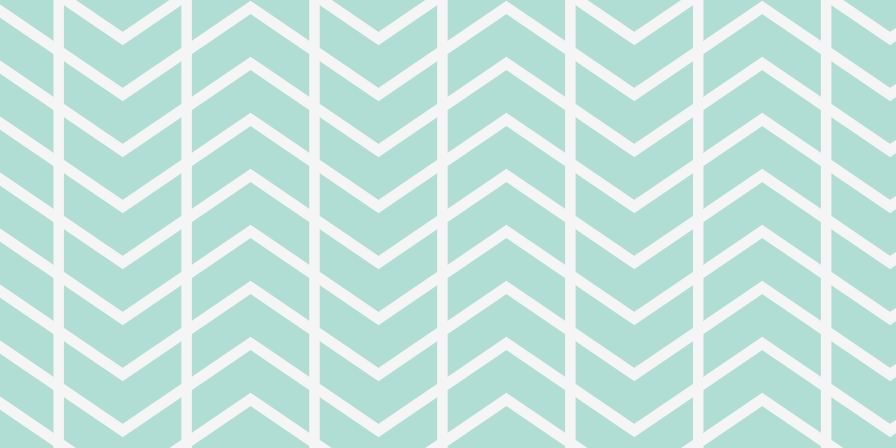
Reproduce this pattern procedurally as a Shadertoy shader.

```glsl
// Pale chevron lattice on mint: stacked zigzag stripes crossed by upright bars.
// A triangle wave bends the stripes, fract repeats them, and bars fall midway
// between the zigzag's peaks and valleys. Lengths are in canvas heights.

const vec3 MINT = vec3(0.690, 0.870, 0.830);
const vec3 PALE = vec3(0.962, 0.962, 0.962);

const float BAR_SPACING = 0.2855;       // half of one zigzag period
const float VALLEY_X    = 0.2738;       // x of the first valley
const float VALLEY_Y    = 0.0390;       // height of the lowest valley
const float ROW_HEIGHT  = 1.0 / 8.0;    // eight stripes down the canvas
const float SLOPE       = 0.681;        // rise over run of a zigzag arm
const float STRIPE_WIDTH = 0.0246;      // measured across the stripe
const float BAR_WIDTH    = 0.0234;

// Signed offset to the nearest multiple of period.
float repeatCentered(float x, float period) {
    return (fract(x / period + 0.5) - 0.5) * period;
}

// Distance to the edge of the nearest zigzag stripe, negative inside.
float zigzagDistance(vec2 p) {
    float run = abs(repeatCentered(p.x - VALLEY_X, 2.0 * BAR_SPACING));
    float rise = repeatCentered(p.y - VALLEY_Y - SLOPE * run, ROW_HEIGHT);
    return abs(rise) * inversesqrt(1.0 + SLOPE * SLOPE) - 0.5 * STRIPE_WIDTH;
}

// Distance to the edge of the nearest upright bar, negative inside.
float barDistance(float x) {
    float offset = repeatCentered(x - VALLEY_X - 0.5 * BAR_SPACING, BAR_SPACING);
    return abs(offset) - 0.5 * BAR_WIDTH;
}

void mainImage(out vec4 fragColor, in vec2 fragCoord) {
    vec2 p = fragCoord / iResolution.y;
    float pixel = 1.0 / iResolution.y;

    // Join stripes and bars, then blend over one pixel at the edge.
    float d = min(zigzagDistance(p), barDistance(p.x));
    float coverage = clamp(0.5 - d / pixel, 0.0, 1.0);

    fragColor = vec4(mix(MINT, PALE, coverage), 1.0);
}
```
